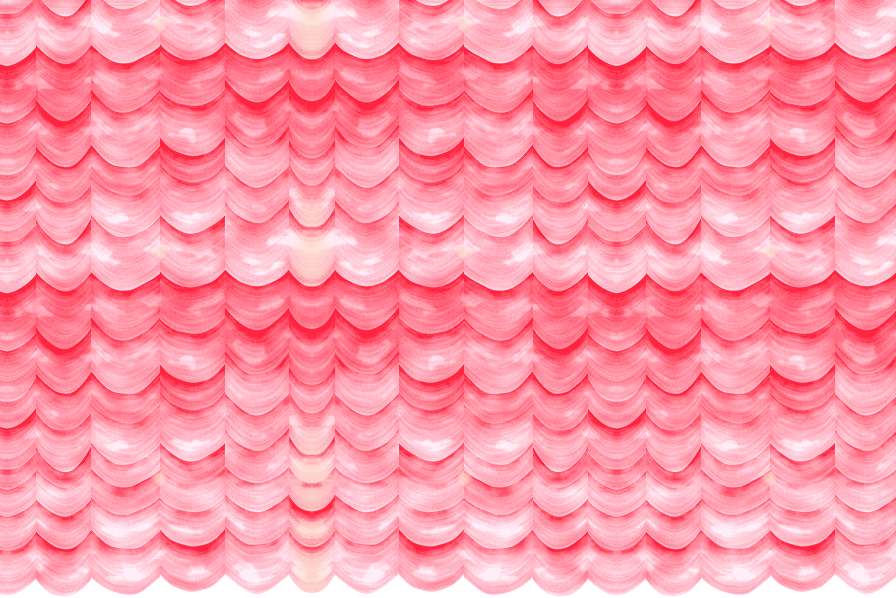
Reproduce this pattern procedurally as a Shadertoy shader.

```glsl
// Mirrored curtain of overlapping pink watercolour scallops with streaked, shaded folds.

const int ROWS = 15;
const float MIRROR_X = 0.5215;
const float HALF_PERIOD = 0.5098;
const float BLOCK_HEIGHT = 0.381;
const vec3 RED = vec3(1.0, 0.14, 0.25);
const vec3 PALE = vec3(1.0, 0.80, 0.85);
const vec3 CREAM = vec3(0.99, 0.86, 0.79);

// Uneven column cusps and row hems, in canvas heights; y runs downward.
const float CUSPS[7] = float[](-0.039, 0.039, 0.145, 0.254, 0.369, 0.461, 0.559);
const float HEMS[ROWS] = float[](0.004, 0.102, 0.18, 0.26, 0.316, 0.385, 0.482,
    0.561, 0.639, 0.697, 0.766, 0.811, 0.859, 0.914, 0.992);

float hash(vec2 p) {
    return fract(sin(dot(p, vec2(127.1, 311.7))) * 4375.85);
}

vec2 gradient(vec2 cell) {
    float angle = 6.2832 * hash(cell);
    return vec2(cos(angle), sin(angle));
}

float gradientNoise(vec2 p) {
    vec2 i = floor(p), f = fract(p);
    vec2 w = f * f * f * (f * (f * 6.0 - 15.0) + 10.0);
    vec2 e = vec2(0.0, 1.0);
    float low = mix(dot(gradient(i), f), dot(gradient(i + e.yx), f - e.yx), w.x);
    float high = mix(dot(gradient(i + e), f - e), dot(gradient(i + 1.0), f - 1.0), w.x);
    return mix(low, high, w.y);
}

float fbm(vec2 p) {
    return gradientNoise(p) + 0.5 * gradientNoise(p * 2.1 + 7.3)
         + 0.25 * gradientNoise(p * 4.3 + 3.1);
}

// Mirror-folded distance from the symmetry axis.
float foldX(float x) {
    float k = mod(x - MIRROR_X, 2.0 * HALF_PERIOD);
    return min(k, 2.0 * HALF_PERIOD - k);
}

// Column index, centre, and position across it in -1..1.
vec3 findColumn(float u) {
    int c = 0;
    for (int k = 1; k < 6; k++) if (u > CUSPS[k]) c = k;
    float centre = 0.5 * (CUSPS[c] + CUSPS[c + 1]);
    float halfWidth = 0.5 * (CUSPS[c + 1] - CUSPS[c]);
    return vec3(float(c), centre, (u - centre) / halfWidth);
}

float blockTop(int row) {
    return row < 2 ? -0.279 : (row < 7 ? 0.102 : 0.482);
}

// Scalloped lower edge of a row.
float hemY(int row, float u, vec3 column) {
    if (row < 0) return -0.06;
    float seed = mod(float(row), 5.0);
    float freedom = (seed == 1.0 || row > 10) ? 0.2 : 1.0;
    float drop = mix(-0.004, 0.026, smoothstep(0.2, 0.4, column.y));
    drop += 0.018 * (hash(vec2(column.x, seed + 2.0)) - 0.5);
    float depth = mix(0.028, 0.042, hash(vec2(seed, column.x + 9.0)) * freedom);
    float wobble = 0.005 * gradientNoise(vec2(u * 26.0, seed * 5.3));
    return HEMS[row] + drop * freedom - depth * column.z * column.z + wobble;
}

// Paint inside one row: shadow from above, strands, washes and a pale rim.
vec3 rowColour(int row, float u, float y, vec3 column, float below, float above) {
    float seed = mod(float(row), 5.0);
    float v = y - blockTop(row);
    float phase = clamp(v / BLOCK_HEIGHT, 0.0, 1.0);
    float variation = hash(vec2(column.x + 3.0, seed + 11.0));
    float tone = mix(0.5, 0.96, smoothstep(0.0, 0.75, phase));
    tone += 0.36 * fbm(vec2(u * 8.0, v * 15.0) + 4.0);

    float reach = mix(0.012, 0.03, variation) * (row > 10 ? 0.65 : 1.0);
    float ragged = below + 0.012 * fbm(vec2(u * 30.0, v * 45.0));
    tone -= mix(0.5, 0.95, variation) * exp(-max(ragged, 0.0) / reach);

    float strands = gradientNoise(vec2(u * 13.0, below * 170.0 + seed * 8.0));
    strands += 0.7 * gradientNoise(vec2(u * 22.0, below * 370.0));
    tone += 0.2 * strands;
    tone += 0.1 * gradientNoise(vec2(u, v) * 260.0);

    float hemBand = smoothstep(0.024, 0.012, above);
    tone -= 0.17 * hemBand * (0.4 + variation);
    tone += 0.14 * smoothstep(0.005, 0.001, above);
    float gloss = smoothstep(0.05, 0.35, fbm(vec2(u * 16.0, v * 24.0) + 19.0));
    tone += 0.28 * gloss * smoothstep(0.015, 0.035, below) * (1.0 - hemBand);
    tone -= 0.08 * smoothstep(0.8, 1.0, abs(column.z));
    vec3 colour = mix(RED, PALE, pow(clamp(tone, 0.0, 1.25), 0.83));

    // Bare cream paper along the axis and at a few cusps.
    float axis = smoothstep(0.045, 0.005, u) * smoothstep(0.45, 0.8, phase);
    float spot = smoothstep(0.015, 0.005, length(vec2(u - 0.254, v - 0.318)));
    float bare = max(axis * smoothstep(0.35, 0.85, tone), spot);
    return min(mix(colour, CREAM, 0.65 * bare), 1.0);
}

void mainImage(out vec4 fragColor, in vec2 fragCoord) {
    vec2 p = fragCoord / iResolution.y;
    float y = 1.0 - p.y;
    float u = foldX(p.x);
    vec3 column = findColumn(u);
    float soft = max(0.75 / iResolution.y, 0.0012);
    vec3 colour = vec3(1.0);

    // Lower rows first, so each hem hangs over the row beneath it.
    for (int row = ROWS - 1; row >= 0; row--) {
        float above = hemY(row, u, column) - y;
        float below = y - hemY(row - 1, u, column);
        if (above < -soft || below < -soft) continue;
        vec3 paint = rowColour(row, u, y, column, below, above);
        colour = mix(colour, paint, smoothstep(-soft, soft, above));
    }
    fragColor = vec4(colour, 1.0);
}
```
